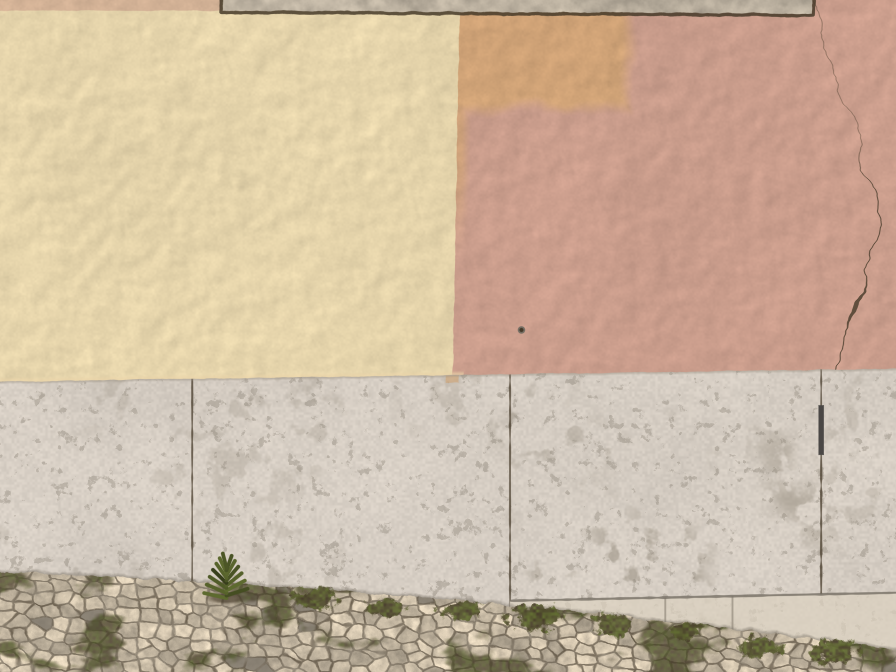
This texture is drawn by a WebGL 2 fragment shader. Its source:

```glsl
#version 300 es
precision highp float;
// Sunlit two-tone plaster wall above a stone plinth and weedy cobbles.
uniform vec2 u_resolution;
out vec4 outColor;
#define YELLOW vec3(.895, .828, .668)
#define PINK vec3(.79, .615, .548)
#define ORANGE vec3(.815, .64, .45)
#define STONE vec3(.838, .805, .765)
#define GREY vec3(.61, .575, .52)
#define COBBLE vec3(.83, .775, .685)
#define DARK vec3(.27, .225, .16)
#define LEAF vec3(.3, .34, .15)
#define RELIEF .15
#define COBBLE_SCALE vec2(38, 54)

float hash(vec2 p) {
  vec3 q = fract(p.xyx * .1031);
  q += dot(q, q.yzx + 33.33);
  return fract((q.x + q.y) * q.z);
}
float noise(vec2 p) {
  vec2 i = floor(p), f = fract(p);
  f *= f * (3. - 2. * f);
  return mix(mix(hash(i), hash(i + vec2(1, 0)), f.x),
             mix(hash(i + vec2(0, 1)), hash(i + 1.), f.x), f.y);
}
float fbm(vec2 p) {
  float sum = 0., amp = .5;
  for (int i = 0; i < 4; i++, amp *= .5) {
    sum += amp * noise(p);
    p = mat2(1.6, 1.2, -1.2, 1.6) * p + 7.3;
  }
  return sum;
}
float fill(float d) { return smoothstep(-.75, .75, d * u_resolution.y); }
float box(vec2 p, vec2 size) {
  vec2 d = abs(p) - size;
  return length(max(d, 0.)) + min(max(d.x, d.y), 0.);
}
void lay(inout vec3 col, vec3 paint, float a) { col = mix(col, paint, a); }
float pavementTop(float x) { return .149 - .035 * x - .039 * x * x; }

vec3 plaster(vec2 p) {
  float wobble = .004 * (fbm(p * 45.) - .5);
  float seam = .674 + .019 * (p.y - .45) + wobble;
  // Pink field with a faded orange patch and drip
  vec2 soft = vec2(fbm(p * 14.), fbm(p * 14. + 31.)) * .035 - .016;
  float patchD = box(p + soft - vec2(.79, .92), vec2(.148, .082));
  float drip = smoothstep(.022, .004, p.x - seam) * smoothstep(.6, .78, p.y);
  vec3 pink = PINK * (.97 + .06 * fbm(p * 6.));
  lay(pink, ORANGE, max(smoothstep(.008, -.018, patchD) * .85, drip * .7));
  vec3 col = YELLOW * (.975 + .05 * fbm(p * vec2(9, 4)));
  lay(col, pink, fill(p.x - seam));
  lay(col, vec3(.83, .7, .59), fill(p.y - .984 + wobble) * fill(.33 - p.x));
  // Trowelled relief lit from the upper left
  float bump = fbm(p * 42.) - fbm(p * 42. + vec2(.35, -.35));
  col *= 1. + RELIEF * bump + .025 * (noise(p * 320.) - .5);
  // Bent crack, widest low down
  float bend = 1.315 - .32 * max(p.y - .67, 0.) - .35 * max(.67 - p.y, 0.);
  float crack = abs(p.x - bend - .026 * (fbm(vec2(p.y * 28., 3)) - .47));
  float gap = .0008 + .0028 * exp(-pow(abs(p.y - .545) / .022, 2.));
  lay(col, DARK, mix(.8, .4, smoothstep(.7, .8, p.y)) * fill(gap - crack));
  // Drill hole
  float hole = length(p - vec2(.776, .509));
  lay(col, GREY * .75, fill(.0055 - hole));
  lay(col, DARK, fill(.003 - hole));
  return col;
}
vec3 plinth(vec2 p, float top) {
  // Veined, pitted slabs
  float veined = fill(p.x - .759) * fill(1.222 - p.x), wear = .0012 * noise(p * 90.);
  vec3 col = STONE * (.96 + .08 * fbm(p * 7.)) * (.965 + .07 * noise(p * 260.));
  float blotch = smoothstep(.52, .66, fbm(p * 34. + 5.)) * smoothstep(.34, .6, fbm(p * 7. + 9.));
  lay(col, GREY, blotch * mix(.28, .6, veined));
  lay(col, GREY * .9, .4 * smoothstep(.6, .72, fbm(p * 90.)));
  // Lower course and joints
  float course = .09 + .021 * p.x, right = fill(p.x - .759);
  float below = fill(course - p.y) * right;
  lay(col, vec3(.86, .82, .75), below * .7);
  float slab = min(min(abs(p.x - .286), abs(p.x - .759)), abs(p.x - 1.222));
  lay(col, DARK, .75 * (1. - below) * fill(.0007 + wear - slab));
  lay(col, GREY, .8 * below * fill(.0014 - abs(abs(p.x - 1.04) - .05)));
  lay(col, GREY * .75, .8 * right * fill(.0012 + wear - abs(p.y - course)));
  // Metal strip, paint flake, shaded upper edge
  lay(col, vec3(.29, .28, .27), fill(-box(p - vec2(1.222, .36), vec2(.004, .037))));
  lay(col, ORANGE, .6 * fill(wear - box(p - vec2(.673, .436), vec2(.009, .005))));
  lay(col, GREY, .5 * smoothstep(.005, 0., top - p.y));
  return col;
}
vec3 cobbles(vec2 p) {
  vec2 q = (p + vec2(0, .07 * p.x)) * COBBLE_SCALE + .5 * fbm(p * 40.), id;
  float near = 9., second = 9.;
  for (int k = 0; k < 9; k++) {
    vec2 c = floor(q) + vec2(k % 3 - 1, k / 3 - 1);
    float d = length(c + .15 + .7 * vec2(hash(c), hash(c + 57.)) - q);
    second = min(second, max(near, d));
    if (d < near) { near = d; id = c; }
  }
  float tone = hash(id + 11.);
  vec3 col = COBBLE * (.82 + .28 * tone) * (.82 + .34 * fbm(p * 110.));
  lay(col, GREY * .75, step(.93, tone) * .8);
  lay(col, mix(DARK, GREY, fbm(p * 50.)), .75 * smoothstep(.22, .03, second - near));
  lay(col, mix(DARK, LEAF, noise(p * 200.)), .75 * smoothstep(.57, .69, fbm(p * vec2(13, 22) + 3.)));
  return col;
}
void weeds(inout vec3 col, vec2 p) {
  // Tufts along the foot of the wall
  float rough = 1.3 * fbm(p * 85.) + .35;
  for (float i = 0.; i < 8.; i++) {
    float x = .465 + .111 * i, size = .8 + .6 * hash(vec2(i, 9));
    vec2 d = p - vec2(x, pavementTop(x) - .022 + .012 * hash(vec2(i, 4)));
    float tuft = rough - length(d / vec2(.035, .018)) / size;
    lay(col, mix(DARK, LEAF * 1.3, noise(p * 220.)), .9 * smoothstep(.1, .35, tuft));
  }
  // Upright plant with alternating leaves
  vec2 base = p - vec2(.337, .11);
  lay(col, DARK, .65 * smoothstep(1., .5, length(base / vec2(.035, .01))));
  for (float i = 0.; i < 13.; i++) {
    float t = i / 12., angle = (mod(i, 2.) * 2. - 1.) * mix(1.35, .25, t);
    vec2 dir = vec2(sin(angle), cos(angle)), d = base - vec2(0, .045 * t);
    float leaf = length(d - dir * clamp(dot(d, dir), 0., mix(.034, .022, t)));
    lay(col, LEAF * (.65 + .6 * hash(vec2(i, 6))), fill(.0028 - leaf));
  }
}
void main() {
  vec2 p = gl_FragCoord.xy / u_resolution * vec2(4. / 3., 1);
  float ragged = fbm(p * 60.) - .5, top = .4323 + .0145 * p.x + .003 * ragged;
  vec3 col = plaster(p);
  // Pale lip above the plinth
  lay(col, vec3(.92, .83, .66), .6 * smoothstep(.007, .001, p.y - top) * fill(.69 - p.x));
  lay(col, plinth(p, top), fill(top - p.y));
  // Overhanging ledge and shadow
  float ledge = box(p - vec2(.77, 1.024 - .005 * p.x), vec2(.44, .04)) + .004 * ragged;
  lay(col, DARK, .85 * fill(.003 - ledge));
  lay(col, GREY * (.95 + .5 * fbm(p * 50.)), fill(-ledge - .002));
  // Pavement and growth
  float ground = pavementTop(p.x) + .01 * ragged - p.y;
  lay(col, GREY * .8, .5 * smoothstep(-.006, 0., ground));
  lay(col, cobbles(p), fill(ground));
  weeds(col, p);
  outColor = vec4(col, 1);
}
```
